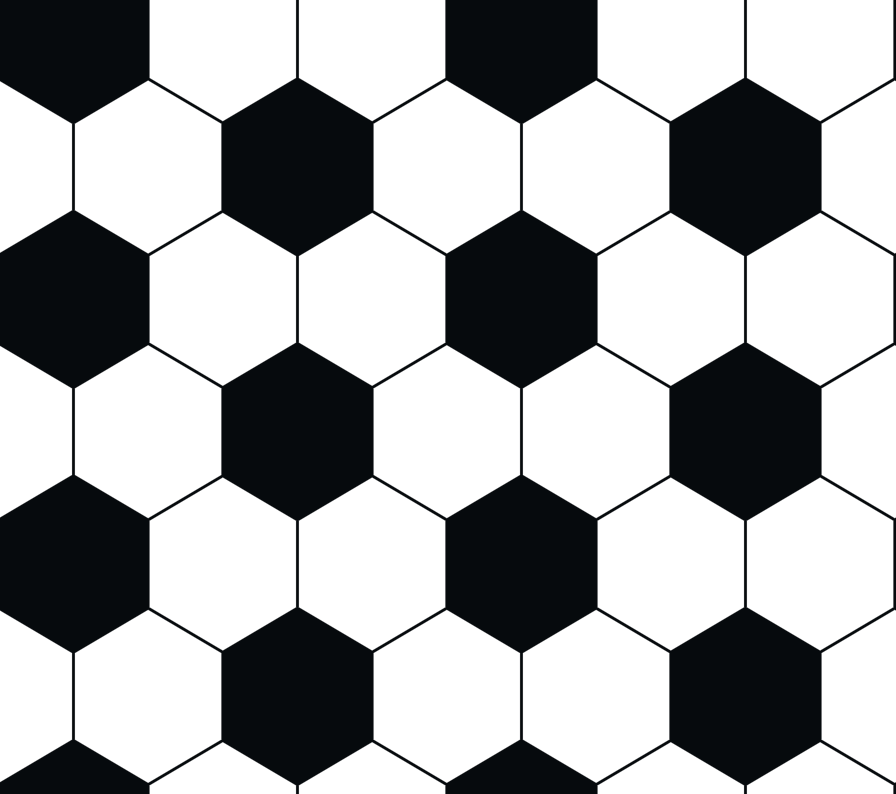
This pattern is drawn by a Shadertoy shader. Its source:

```glsl
// Tiling of pointy-top hexagon panels: every third one is filled dark, the
// others are white with thin dark seams. Both the seams and the dark panels
// come from one hexagonal norm, folded onto two centred rectangular lattices.

const float ROOT3 = 1.7320508;
const vec2 REPEATS = vec2(2.0, 3.0);        // whole repeats across and down
const vec2 CELL_PERIOD = vec2(1.0, ROOT3);  // lattice of all panels, width 1
const vec2 DARK_PERIOD = vec2(3.0, ROOT3);  // lattice of the dark panels
const vec2 DARK_CENTRE = vec2(0.492, 0.639); // dark panel, from canvas centre
const float INRADIUS = 0.5;
const float SEAM_WIDTH = 0.019;
const vec3 WHITE = vec3(1.0);
const vec3 INK = vec3(0.025, 0.039, 0.050);

// Distance from the centre to the hexagon through p, measured along its inradius
float hexNorm(vec2 p) {
    p = abs(p);
    return max(p.x, dot(p, vec2(0.5, 0.5 * ROOT3)));
}

// Wrap p into one period centred on the origin
vec2 fold(vec2 p, vec2 period) {
    return p - period * floor(p / period + 0.5);
}

// Hexagonal norm to the nearest point of a centred rectangular lattice
float hexLattice(vec2 p, vec2 period) {
    return min(hexNorm(fold(p, period)),
               hexNorm(fold(p + 0.5 * period, period)));
}

// Smooth coverage of the region where the signed distance is negative
float coverage(float signedDistance, float softness) {
    return 1.0 - smoothstep(-softness, softness, signedDistance);
}

void mainImage(out vec4 fragColor, in vec2 fragCoord) {
    // Panel units, with a dark panel at the origin
    vec2 canvasSpan = REPEATS * DARK_PERIOD;
    vec2 p = (fragCoord / iResolution.xy - 0.5) * canvasSpan - DARK_CENTRE;
    vec2 pixel = canvasSpan / iResolution.xy;
    float softness = 0.75 * max(pixel.x, pixel.y);

    // Seams between all panels, joined with the dark panels
    float seam = INRADIUS - hexLattice(p, CELL_PERIOD);
    float panel = hexLattice(p, DARK_PERIOD) - INRADIUS;
    float ink = coverage(min(seam, panel) - 0.5 * SEAM_WIDTH, softness);

    fragColor = vec4(mix(WHITE, INK, ink), 1.0);
}
```
